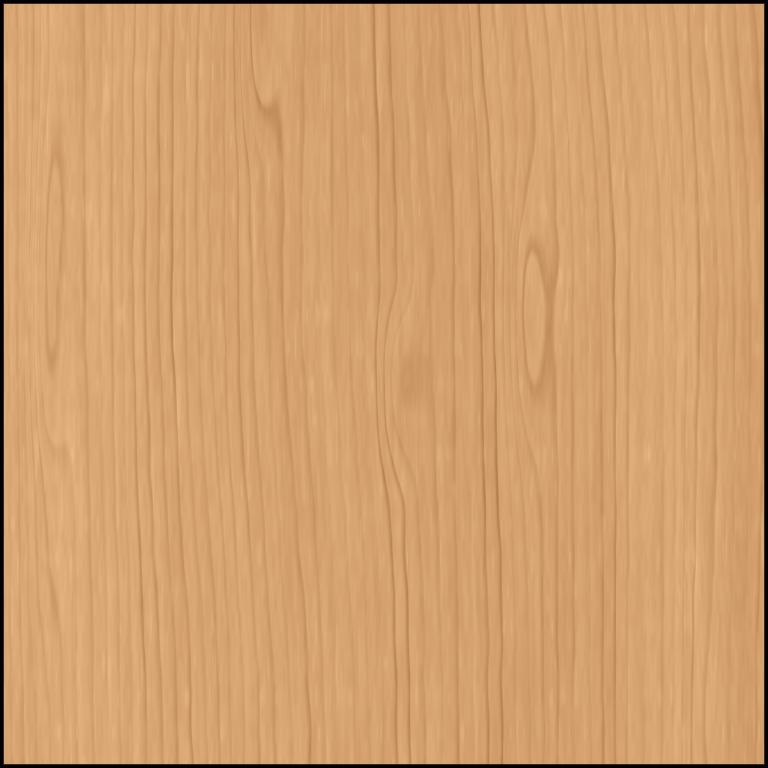
A Shadertoy shader for this texture:

```glsl
float hash(vec2 p) {
    return fract(sin(dot(p, vec2(127.1, 311.7))) * 43758.5453);
}

float noise(vec2 p) {
    vec2 cell = floor(p), f = fract(p);
    f = f * f * (3.0 - 2.0 * f);
    return mix(mix(hash(cell), hash(cell + vec2(1, 0)), f.x),
               mix(hash(cell + vec2(0, 1)), hash(cell + vec2(1, 1)), f.x), f.y);
}

// Growth ring coordinate: its integer contours are the grain lines
float ringField(vec2 p) {
    float rings = p.x * 52.0;
    rings += 2.6 * noise(p * vec2(3.0, 1.6) + 4.0);
    rings += 0.9 * noise(p * vec2(22.0, 0.8));
    rings += 0.15 * noise(p * vec2(40.0, 18.0));

    // Narrow columns where the contours close into pointed arches
    for (float i = 0.0; i < 5.0; i++) {
        float centre = (i + 0.3 + 0.5 * hash(vec2(i, 3.0))) / 5.0;
        centre += 0.02 * (noise(vec2(p.y * 2.0, i + 40.0)) - 0.5);
        float across = (p.x - centre) / 0.025;
        float swell = smoothstep(0.4, 0.95, noise(vec2(i * 7.0 + 2.0, p.y * 3.2 + i * 1.7)));
        rings += 3.0 * swell * exp(-across * across);
    }
    return rings;
}

void mainImage(out vec4 fragColor, in vec2 fragCoord) {
    vec2 uv = fragCoord / iResolution.xy;
    float rings = ringField(uv);
    float ring = floor(rings), phase = fract(rings);

    // Late wood: slow darkening up to a crisp edge, uneven along its length
    float edge = max(0.1, fwidth(rings));
    float lateWood = smoothstep(0.62, 0.92, phase) * (1.0 - smoothstep(1.0 - edge, 1.0, phase));
    float strength = hash(vec2(ring, 9.0)) * (0.45 + 0.75 * noise(vec2(ring * 3.0, uv.y * 5.0)));

    // Broad bands, long streaks and short fibres
    float shade = 0.013;
    shade += 0.048 * (noise(uv * vec2(9.0, 0.9) + 17.0) - 0.5);
    shade += 0.030 * (noise(vec2(rings * 3.3, uv.y * 3.0)) - 0.5);
    shade += 0.026 * (noise(uv * vec2(190.0, 9.0)) - 0.5);
    shade += 0.032 * (noise(uv * vec2(340.0, 42.0)) - 0.5);
    shade += 0.030 * smoothstep(0.78, 0.98, noise(uv * vec2(260.0, 22.0) + 31.0));
    shade -= 0.016 * (phase - 0.5);
    shade -= 0.105 * strength * lateWood;

    vec3 wood = vec3(0.83, 0.63, 0.43) + shade * vec3(0.9, 1.0, 0.97);

    // Thin black frame
    vec2 inset = min(uv, 1.0 - uv);
    float inside = smoothstep(0.0039, 0.0059, min(inset.x, inset.y));
    fragColor = vec4(mix(vec3(0.01, 0.005, 0.005), wood, inside), 1.0);
}
```
